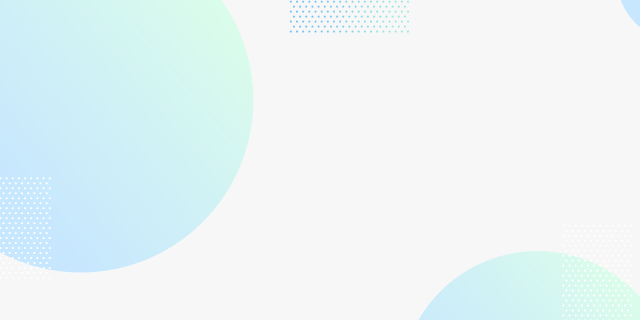
Give the GLSL for this background, as a WebGL 2 fragment shader.

```glsl
#version 300 es
precision highp float;
// Pale backdrop with soft blue-to-mint discs and staggered dot patches.

#define PAPER vec3(0.969)
#define BLUE vec3(0.780, 0.905, 1.0)
#define MINT vec3(0.855, 0.988, 0.922)
#define DOT_BLUE vec3(0.47, 0.76, 0.96)
#define DOT_MINT vec3(0.62, 0.92, 0.87)
#define DOT_PITCH vec2(0.01927, 0.01556)
#define DOT_RADIUS 0.0031
#define GRADIENT_DIR vec2(0.77, 0.64)

uniform vec2 u_resolution;
out vec4 fragColor;

// Coverage of a shape from its signed distance, one pixel soft.
float coverage(float dist) {
    return clamp(0.5 - dist * u_resolution.y, 0.0, 1.0);
}

// Disc filled with a diagonal gradient.
vec3 paintDisc(vec3 base, vec2 p, vec2 center, float radius) {
    vec2 d = p - center;
    float t = dot(d, GRADIENT_DIR) / radius;
    vec3 fill = mix(BLUE, MINT, clamp((t + 0.64) / 1.59, 0.0, 1.0));
    return mix(base, fill, coverage(length(d) - radius));
}

// Staggered dots growing right and down from the top left dot;
// size holds the number of columns and rows.
float dotPatch(vec2 p, vec2 topLeft, vec2 size) {
    vec2 q = (p - topLeft) * vec2(1.0, -1.0) / DOT_PITCH;
    float row = floor(q.y + 0.5);
    float odd = mod(row, 2.0);
    q.x -= 0.5 * odd;
    vec2 cell = vec2(floor(q.x + 0.5), row);
    vec2 last = size - vec2(1.0 + odd, 1.0);
    bool inside = all(greaterThanEqual(cell, vec2(0.0))) && all(lessThanEqual(cell, last));
    float dist = length((q - cell) * DOT_PITCH) - DOT_RADIUS;
    return inside ? coverage(dist) : 0.0;
}

void main() {
    // Canvas height is one unit.
    vec2 p = gl_FragCoord.xy / u_resolution.y;
    vec3 color = PAPER;

    // Large left disc, lower right disc, upper right corner disc
    color = paintDisc(color, p, vec2(0.2526, 0.6875), 0.539);
    color = paintDisc(color, p, vec2(1.680, -0.2135), 0.429);
    color = paintDisc(color, p, vec2(2.1406, 1.078), 0.2155);

    // White dots at the left and lower right
    float white = dotPatch(p, vec2(0.0013, 0.4427), vec2(9.0, 21.0));
    white = max(white, dotPatch(p, vec2(1.7604, 0.2943), vec2(12.0, 20.0)));
    color = mix(color, vec3(1.0), white);

    // Tinted dots at the top
    vec3 tint = mix(DOT_BLUE, DOT_MINT, smoothstep(0.95, 1.28, p.x));
    color = mix(color, tint, dotPatch(p, vec2(0.9089, 0.9948), vec2(20.0, 7.0)));

    fragColor = vec4(color, 1.0);
}
```
